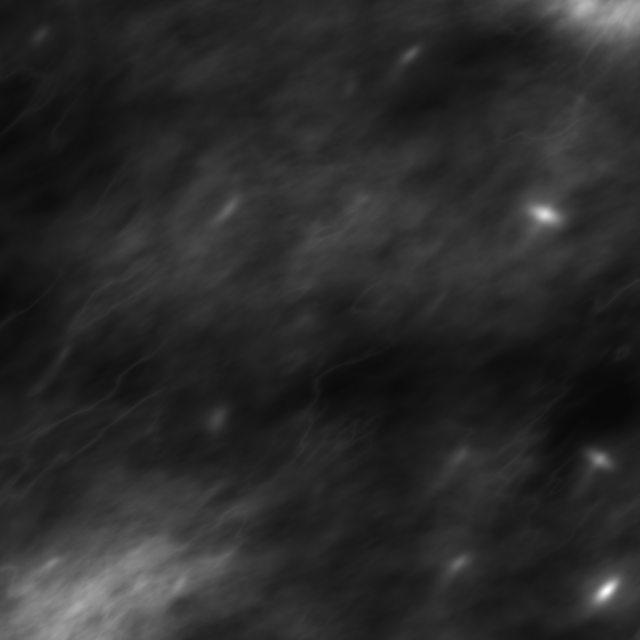
Reproduce this texture procedurally as a WebGL 2 fragment shader.

```glsl
#version 300 es
precision highp float;
// Dark grey nebula: slanted smoke, faint fibres, soft glows and scattered bright knots with tails.

uniform vec2 u_resolution;
out vec4 fragColor;

const float BASE_TONE = 0.152;
const float CLOUD_CONTRAST = 0.24;
const float CLOUD_SCALE = 3.6;
const float FLOW_ANGLE = 0.48;
const float STEEP_ANGLE = 0.95;
const vec2 FIBRE_SCALE = vec2(11.0, 30.0);
const float FIBRE_CONTRAST = 0.75;
const float FILAMENT_GAIN = 0.06;
const float LANE_DEPTH = 0.075;
const float LANE_WIDTH = 0.12;
const float KNOT_GRID = 5.0;
const float KNOT_GAIN = 0.68;
const float TAIL_GAIN = 0.13;
const float MIN_TONE = 0.035;

vec3 hash3(vec2 p) {
    vec3 q = fract(p.xyx * vec3(0.1031, 0.1030, 0.0973));
    q += dot(q, q.yxz + 33.33);
    return fract((q.xxy + q.yzz) * q.zyx);
}

vec2 rotate(vec2 p, float angle) {
    float c = cos(angle), s = sin(angle);
    return vec2(c * p.x + s * p.y, c * p.y - s * p.x);
}

float valueNoise(vec2 p) {
    vec2 cell = floor(p), f = fract(p);
    f = f * f * f * (f * (f * 6.0 - 15.0) + 10.0);
    float low = mix(hash3(cell).x, hash3(cell + vec2(1, 0)).x, f.x);
    float high = mix(hash3(cell + vec2(0, 1)).x, hash3(cell + vec2(1, 1)).x, f.x);
    return mix(low, high, f.y);
}

float fbm(vec2 p) {
    float sum = 0.0, weight = 0.5;
    for (int i = 0; i < 4; i++) {
        sum += weight * valueNoise(p);
        p = rotate(p, 0.2) * 2.03 + 17.3;
        weight *= 0.5;
    }
    return sum / 0.9375;
}

// Layered sines that bend the flow
vec2 bend(vec2 p) {
    vec2 w = sin(p.yx * vec2(7.0, 6.0) + vec2(0.6, 2.1));
    w += 0.5 * sin(p.yx * vec2(15.0, 13.0) + p * 8.0 + vec2(3.7, 1.2));
    return 0.012 * w;
}

// Gaussian ellipse with its long axis along the angle
float glow(vec2 p, vec2 centre, vec2 radii, float angle) {
    vec2 d = rotate(p - centre, angle) / radii;
    return exp(-dot(d, d));
}

// Jittered cells, each with a small core, a halo and a one-sided tail
float knots(vec2 p) {
    float light = 0.0;
    vec2 home = floor(p * KNOT_GRID);
    for (int j = -1; j <= 1; j++) {
        for (int i = -1; i <= 1; i++) {
            vec2 cell = home + vec2(i, j);
            vec3 rnd = hash3(cell + 41.0);
            vec3 shape = hash3(cell + 87.0);
            vec2 centre = (cell + 0.2 + 0.6 * rnd.xy) / KNOT_GRID;
            vec2 offset = p - centre;
            float side = smoothstep(0.5, 0.95, centre.x);
            float power = mix(0.2, 1.0, side) * pow(rnd.z, 2.5);
            float coreAngle = mix(0.9, -0.5, side * step(0.4, shape.x));
            vec2 coreSize = mix(vec2(0.014, 0.008), vec2(0.026, 0.013), shape.y);
            float core = glow(p, centre, coreSize, coreAngle);
            float halo = 0.3 * exp(-dot(offset, offset) / 0.0016);
            vec2 d = rotate(offset, 0.8 + 0.5 * (shape.x - 0.5));
            float back = max(-d.x, 0.0);
            vec2 tailSize = vec2(d.x < 0.0 ? 0.05 + 0.045 * shape.z : 0.016, 0.006 + 0.16 * back);
            float tail = exp(-dot(d / tailSize, d / tailSize));
            light += KNOT_GAIN * power * (core + halo) + TAIL_GAIN * rnd.z * shape.z * tail;
        }
    }
    return light;
}

void main() {
    vec2 p = gl_FragCoord.xy / u_resolution;
    vec2 q = p + bend(p);
    vec2 flow = rotate(q, FLOW_ANGLE);

    // Broad smoke, with a dark lane below a paler middle
    float cloud = fbm(flow * CLOUD_SCALE * vec2(0.9, 1.5) + 5.7);
    float laneOffset = (q.y - 0.38 - 0.7 * (q.x - 0.45) * (q.x - 0.45)) / LANE_WIDTH;
    float tone = BASE_TONE + CLOUD_CONTRAST * (cloud - 0.5);
    tone -= LANE_DEPTH * exp(-laneOffset * laneOffset);
    tone += 0.035 * glow(q, vec2(0.6, 0.73), vec2(0.32, 0.2), FLOW_ANGLE);
    tone -= 0.05 * glow(q, vec2(0.04, 0.76), vec2(0.2, 0.1), FLOW_ANGLE);
    tone -= 0.05 * glow(q, vec2(0.92, 0.34), vec2(0.2, 0.08), 1.2);

    // Corner glows, broken up by the smoke
    float breakup = 0.7 + 0.6 * cloud;
    tone += breakup * 0.4 * glow(q, vec2(0.13, 0.04), vec2(0.23, 0.1), 0.48);
    tone += breakup * 0.4 * glow(q, vec2(0.97, 1.0), vec2(0.13, 0.055), -0.3);

    // Two sets of fine fibres, mottled by a rounder grain
    float fibre = fbm(flow * FIBRE_SCALE);
    float steepFibre = fbm(rotate(q, STEEP_ANGLE) * FIBRE_SCALE + 63.0);
    float grain = fbm(flow * vec2(24.0, 38.0) + 12.0);
    float steepness = 0.5 * smoothstep(0.3, 0.7, valueNoise(q * 4.0 + 3.0));
    float texture1 = mix(fibre, steepFibre, steepness) - 0.5 + 0.5 * (grain - 0.5);
    tone = max(tone, MIN_TONE) * (1.0 + FIBRE_CONTRAST * texture1);

    // Short soft filaments in patches
    float ridge = 1.0 - abs(2.0 * fbm(rotate(q, 0.7) * vec2(6.0, 17.0) + 31.0) - 1.0);
    float patches = smoothstep(0.5, 0.85, valueNoise(q * 6.0 + 9.0));
    tone += FILAMENT_GAIN * patches * pow(ridge, 7.0);

    tone += knots(p + 0.6 * bend(p * 2.0));
    fragColor = vec4(vec3(clamp(tone, MIN_TONE, 1.0)), 1.0);
}
```
